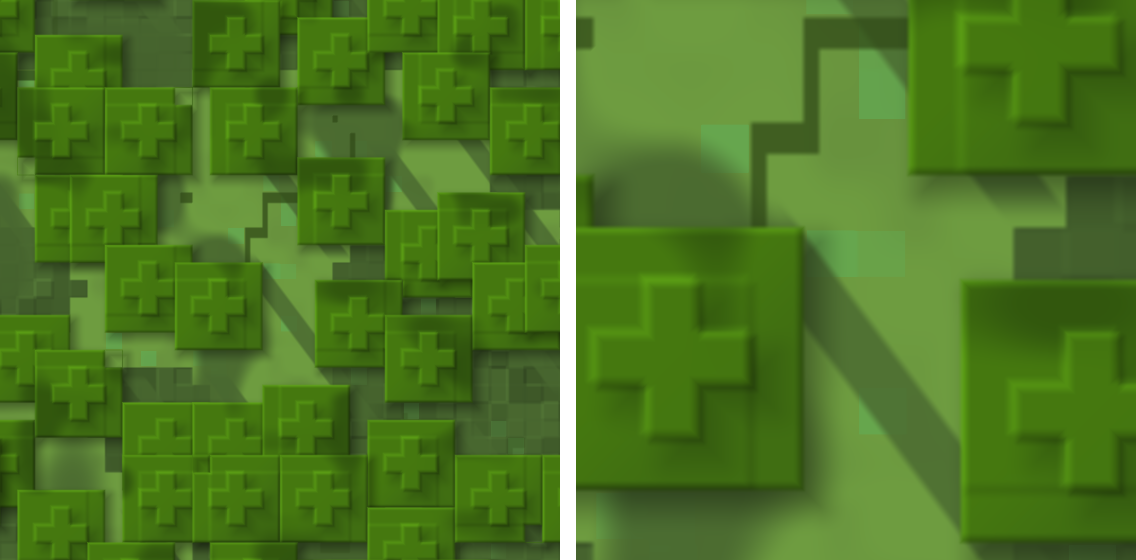
Left, the full canvas; right, a detail of the centre.
Write a Shadertoy shader that draws this pattern.

```glsl
// Blocky foliage: square leaf plates with raised crosses over a stepped, mossy ground.
// Plates are jittered on a coarse grid, painted top to bottom, and embossed by comparing
// a shape's coverage on either side of the light direction. All lengths are in cells.

const float CELLS = 32.0;       // cells along the canvas height
const float LEAF_TILE = 5.333;  // one leaf per tile
const float EDGE = 0.07;        // edge softness
const vec2 LIGHT = vec2(-0.09, 0.09);

const vec3 LEAF_BRIGHT = vec3(0.27, 0.47, 0.06);
const vec3 LEAF_MID    = vec3(0.25, 0.43, 0.07);
const vec3 LEAF_DARK   = vec3(0.17, 0.30, 0.05);
const vec3 GRASS       = vec3(0.43, 0.61, 0.25);
const vec3 GRASS_SHADE = vec3(0.36, 0.49, 0.22);
const vec3 MOSS        = vec3(0.26, 0.37, 0.17);
const vec3 MINT        = vec3(0.38, 0.68, 0.34);
const vec3 CREVICE     = vec3(0.19, 0.29, 0.09);

float hash(vec2 p) { return fract(sin(dot(p, vec2(127.1, 311.7))) * 43758.5453); }

float cover(float dist, float soft) { return 1.0 - smoothstep(-soft, soft, dist); }

// Value noise; blend 0.5 is smooth, a small blend gives crisp square cells
float noise(vec2 p, float blend) {
    vec2 i = floor(p);
    vec2 f = smoothstep(0.5 - blend, 0.5 + blend, fract(p));
    float low = mix(hash(i), hash(i + vec2(1, 0)), f.x);
    float high = mix(hash(i + vec2(0, 1)), hash(i + vec2(1, 1)), f.x);
    return mix(low, high, f.y);
}

float boxDist(vec2 p, vec2 halfSize) {
    vec2 d = abs(p) - halfSize;
    return length(max(d, 0.0)) + min(max(d.x, d.y), 0.0);
}

float crossDist(vec2 p) { return min(boxDist(p, vec2(1.5, 0.5)), boxDist(p, vec2(0.5, 1.5))); }

// Five-cell plate with one cell cut out at the notch centre
float plateDist(vec2 p, vec2 notch) {
    return max(boxDist(p, vec2(2.5)), -boxDist(p - notch, vec2(0.5)));
}

// Positive on rims facing the upper left, negative on the opposite rims
float emboss(float distUpLeft, float distDownRight) {
    return cover(distDownRight, 0.12) - cover(distUpLeft, 0.12);
}

// 1 on cells whose smooth noise exceeds the level, with staircase borders
float cellSteps(vec2 p, float scale, float level, float seed) {
    vec2 q = p - 0.5, i = floor(q);
    vec2 f = smoothstep(0.5 - EDGE, 0.5 + EDGE, fract(q));
    float total = 0.0;
    for (int k = 0; k < 4; k++) {
        vec2 corner = vec2(k % 2, k / 2);
        vec2 weight = mix(1.0 - f, f, corner);
        total += weight.x * weight.y * step(level, noise((i + corner) * scale + seed, 0.5));
    }
    return total;
}

// Slanted trunks, broken into separate lengths
float trunks(vec2 p) {
    float s = (p.x + 0.75 * p.y) / 6.0, id = floor(s);
    float across = abs(fract(s) - 0.3 - 0.4 * hash(vec2(id, 3.0))) * 6.0;
    float present = smoothstep(0.42, 0.5, noise(vec2(id * 7.0, p.y * 0.15), 0.5));
    return cover(across - 0.65, 0.12) * present;
}

vec3 ground(vec2 p) {
    float shade = noise(p * 0.7 + 40.0, 0.5);
    vec3 grass = mix(GRASS, GRASS_SHADE, 0.35 * smoothstep(0.5, 1.0, shade));
    // Mossy terraces with faint cell relief
    float moss = cellSteps(p, 0.13, 0.5, 11.0);
    float relief = noise(p + LIGHT + 0.5, EDGE) - noise(p - LIGHT + 0.5, EDGE);
    vec3 mossy = MOSS * (0.92 + 0.2 * noise(p * 0.5 + 7.0, EDGE) + 0.2 * relief);
    vec3 col = mix(grass, mossy, moss);
    // Mint cells
    float mint = smoothstep(0.93, 0.95, noise(p + 70.5, EDGE));
    col = mix(col, MINT, mint * mix(0.6, 0.25, moss));
    // Soft shade and trunks
    float blot = smoothstep(0.52, 0.68, noise(p * 0.24 + 23.0, 0.5));
    col = mix(col, MOSS * 1.05, 0.85 * blot);
    col = mix(col, MOSS * 1.1, 0.8 * trunks(p));
    // Dark crevices along stair-shaped contours
    float stair = cellSteps(p, 0.17, 0.48, 51.0);
    float stairUp = cellSteps(p + vec2(-0.3, 0.6), 0.17, 0.48, 51.0);
    return mix(col, CREVICE, 0.75 * clamp(stair - stairUp, 0.0, 1.0) * (1.0 - 0.6 * moss));
}

// Paints one leaf, centred at p = 0, with its cast shadow
vec3 paintLeaf(vec3 under, vec2 p, vec2 id, float mottle) {
    vec2 corner = sign(vec2(hash(id + 5.0), hash(id + 9.0)) - 0.5);
    vec2 notch = corner * (hash(id + 13.0) < 0.3 ? 2.0 : 9.0);
    float rim = emboss(plateDist(p + LIGHT, notch), plateDist(p - LIGHT, notch));
    vec2 inner = p + corner * 0.5;
    float seam = emboss(boxDist(inner + LIGHT, vec2(2.0)), boxDist(inner - LIGHT, vec2(2.0)));
    float top = cover(crossDist(p), EDGE);
    float topRim = emboss(crossDist(p + LIGHT), crossDist(p - LIGHT));
    float topShadow = cover(crossDist(p - vec2(0.45, -0.45)), 0.65) * (1.0 - top);
    vec3 col = mix(LEAF_BRIGHT, LEAF_MID, smoothstep(-1.0, 2.5, p.x - p.y));
    col = mix(col, LEAF_DARK, 0.75 * smoothstep(0.55, 0.9, mottle));
    col = mix(col, LEAF_DARK, 0.6 * topShadow);
    col = mix(col, LEAF_BRIGHT, 0.85 * top) * (1.0 + 0.3 * rim + 0.1 * seam + 0.22 * topRim);
    float shadow = cover(plateDist(p - vec2(0.3, -0.3), notch), 0.6);
    return mix(under * (1.0 - 0.4 * shadow), col, cover(plateDist(p, notch), EDGE));
}

void mainImage(out vec4 fragColor, in vec2 fragCoord) {
    vec2 p = fragCoord / iResolution.y * CELLS;
    vec3 col = ground(p);
    float mottle = noise(p * 0.45 + 90.0, 0.5);
    for (int k = 0; k < 9; k++) {  // upper leaves first, so lower ones overlap them
        vec2 id = floor(p / LEAF_TILE) + vec2(k % 3 - 1, 1 - k / 3);
        vec2 jitter = 0.08 + 0.84 * vec2(hash(id + 17.0), hash(id + 31.0));
        vec2 centre = floor((id + jitter) * LEAF_TILE) + 0.5;
        if (hash(id + 47.0) > 0.12) col = paintLeaf(col, p - centre, id, mottle);
    }
    fragColor = vec4(col, 1.0);
}
```
